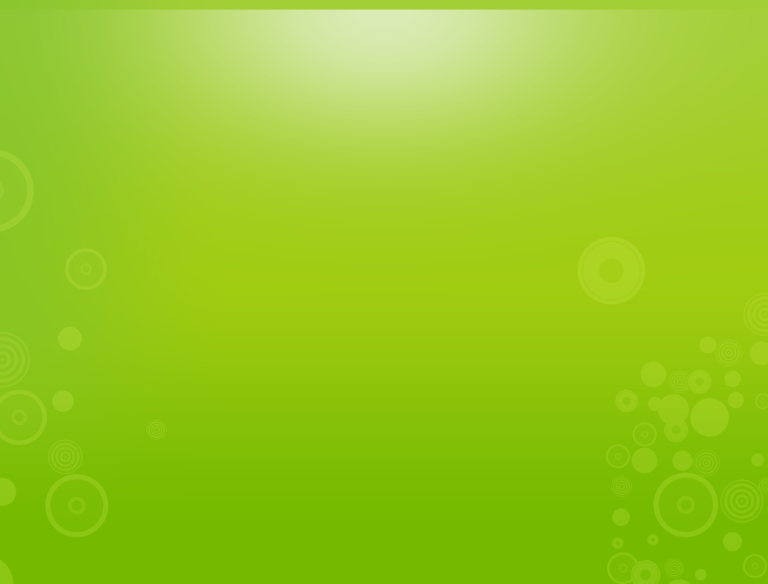
Write a WebGL 2 fragment shader that draws this background.

```glsl
#version 300 es
precision highp float;

uniform vec2 u_resolution;
out vec4 outColor;

#define DEEP_GREEN vec3(0.46, 0.73, 0.00)
#define LIME vec3(0.63, 0.80, 0.07)
#define TOP_LIME vec3(0.64, 0.81, 0.21)
#define COOL_GREEN vec3(0.50, 0.76, 0.17)
#define GLOW_COLOR vec3(0.93, 0.96, 0.88)
#define BUBBLE_COLOR vec3(0.80, 0.91, 0.30)
#define BUBBLE_ALPHA 0.30
#define STRIP_HEIGHT 0.0125
#define CELL 0.036
#define BIG_RING vec3(0.893, 0.103, 0.042)
#define BIG_DISC vec3(0.924, 0.217, 0.025)
#define BIG_TARGET vec3(0.966, 0.108, 0.028)

const int RING = 0, DISC = 1, TARGET = 2, DONUT = 3;

float hash(vec2 p) {
    return fract(sin(dot(p, vec2(12.9898, 78.233))) * 43758.5453);
}

float disc(float d, float radius, float aa) {
    return 1.0 - smoothstep(radius - aa, radius + aa, d);
}

float band(float d, float radius, float halfWidth, float aa) {
    return disc(abs(d - radius), halfWidth, aa);
}

// Coverage of one bubble; shape holds its centre and radius
float bubble(vec2 p, vec3 shape, int style) {
    float d = length(p - shape.xy) / shape.z;
    float aa = 0.8 / (u_resolution.x * shape.z);
    float body = disc(d, 1.0, aa);
    if (style == RING)
        return 0.15 * body + 0.7 * band(d, 0.92, 0.08, aa) + 0.5 * band(d, 0.22, 0.06, aa);
    if (style == DISC) return 0.9 * body;
    if (style == TARGET) return body * (0.4 + 0.35 * cos(d * 25.0));
    return body * (0.9 - 0.65 * disc(d, 0.36, aa) - 0.4 * band(d, 0.86, 0.03, aa));
}

bool touches(vec3 a, vec3 b) {
    return distance(a.xy, b.xy) < 0.9 * (a.z + b.z);
}

// Two curved columns of bubbles along the left edge
float leftColumns(vec2 p) {
    float cover = bubble(p, vec3(-0.010, 0.512, 0.054), RING);
    for (int i = 0; i < 5; i++) {
        float k = float(i);
        vec3 inner = vec3(0.112 - 0.027 * k + 0.006 * k * k,
                          0.410 - 0.095 * k + 0.0045 * k * k,
                          0.027 - 0.0165 * k + 0.005 * k * k);
        int style = i == 3 ? TARGET : (i % 4 == 0 ? RING : DISC);
        cover = max(cover, bubble(p, inner, style));
    }
    for (int i = 0; i < 4; i++) {
        float k = float(i);
        vec3 outer = vec3(0.003 + 0.022 * sin(1.57 * k),
                          0.292 - 0.064 * k - 0.011 * k * k,
                          i == 2 ? 0.018 : 0.036);
        int style = i == 0 ? TARGET : (i == 1 ? RING : DISC);
        cover = max(cover, bubble(p, outer, style));
    }
    return max(cover, bubble(p, vec3(0.204, 0.201, 0.013), TARGET));
}

// Jittered bubbles packed into the lower right corner
float rightCluster(vec2 p) {
    float cover = bubble(p, BIG_RING, RING);
    cover = max(cover, bubble(p, BIG_DISC, DISC));
    cover = max(cover, bubble(p, BIG_TARGET, TARGET));
    cover = max(cover, bubble(p, vec3(0.996, 0.351, 0.028), TARGET));
    cover = max(cover, bubble(p, vec3(0.796, 0.408, 0.044), DONUT));
    vec2 home = floor(p / CELL);
    for (int j = -1; j <= 1; j++)
    for (int i = -1; i <= 1; i++) {
        vec2 id = home + vec2(i, j);
        vec2 jitter = vec2(hash(id), hash(id + 17.0)) - 0.5;
        vec2 center = (id + 0.5 + 0.4 * jitter) * CELL;
        vec3 shape = vec3(center, CELL * mix(0.18, 0.58, hash(id + 31.0)));
        float leftLimit = 0.79 + 0.14 * smoothstep(0.22, 0.34, center.y);
        if (center.x < leftLimit || center.y > 0.33 || hash(id + 47.0) > 0.85) continue;
        if (touches(shape, BIG_RING) || touches(shape, BIG_DISC) || touches(shape, BIG_TARGET)) continue;
        int style = int(hash(id + 59.0) * 4.0);
        cover = max(cover, 0.85 * bubble(p, shape, style));
    }
    return cover;
}

// Vertical blend, cooler on the left, with a clipped glow at the top
vec3 backdrop(vec2 p, float height) {
    float v = p.y / height;
    vec3 color = mix(DEEP_GREEN, LIME, smoothstep(0.08, 0.55, v));
    color = mix(color, TOP_LIME, smoothstep(0.5, 1.0, v));
    float cool = (1.0 - smoothstep(0.0, 0.3, p.x)) * smoothstep(0.1, 0.5, v);
    color = mix(color, COOL_GREEN, 0.65 * cool);
    float edge = height - STRIP_HEIGHT;
    vec2 q = (p - vec2(0.5, edge)) / vec2(0.26, 0.16);
    float belowStrip = disc(p.y, edge, 0.8 / u_resolution.x);
    return mix(color, GLOW_COLOR, 0.75 * exp(-dot(q, q)) * belowStrip);
}

void main() {
    vec2 p = gl_FragCoord.xy / u_resolution.x;
    vec3 color = backdrop(p, u_resolution.y / u_resolution.x);
    float cover = max(leftColumns(p), rightCluster(p));
    outColor = vec4(mix(color, BUBBLE_COLOR, BUBBLE_ALPHA * cover), 1.0);
}
```
